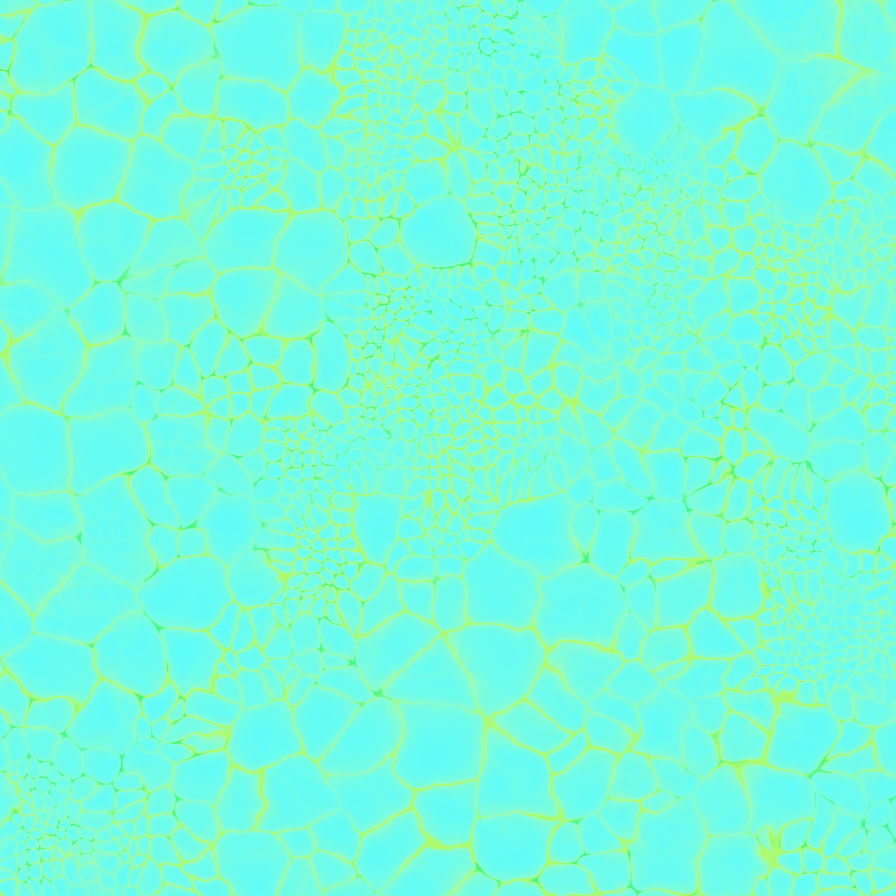
A Shadertoy shader for this texture:

```glsl
// Pale cyan foam of mixed bubble sizes with thin yellow-green walls.
#define GRID 13.0        // large bubbles across the canvas
#define ROUNDNESS 0.42   // size weight that lets large bubbles push out small ones
#define HALO 0.19        // width of the misty wall edge, in bubbles
#define CORE 0.055       // width of the bright wall, in bubbles
#define GHOST 0.26       // strength of the deeper, blurred foam layer
#define GREEN 0.9        // strength of the green specks
#define CELL_COLOR vec3(0.37, 0.99, 0.98)
#define MIST_COLOR vec3(0.64, 0.99, 0.71)
#define WALL_COLOR vec3(0.68, 0.98, 0.38)
#define SPECK_COLOR vec3(0.22, 0.97, 0.52)

float hash(vec2 p) {
    return fract(sin(dot(p, vec2(127.1, 311.7))) * 43758.5);
}

vec2 hash2(vec2 p) {
    return vec2(hash(p), hash(p + 57.3));
}

float noise(vec2 p) {
    vec2 i = floor(p), f = fract(p);
    f = f * f * (3.0 - 2.0 * f);
    return mix(mix(hash(i), hash(i + vec2(1, 0)), f.x),
               mix(hash(i + vec2(0, 1)), hash(i + vec2(1, 1)), f.x), f.y);
}

float fbm(vec2 p) {
    float sum = 0.0, gain = 0.5;
    for (int i = 0; i < 4; i++) {
        sum += gain * noise(p);
        p = mat2(1.6, 1.2, -1.2, 1.6) * p + 7.1;
        gain *= 0.5;
    }
    return sum;
}

// Bubbles per side inside one grid cell; fine cells gather in patches.
int subdivision(vec2 cell) {
    float v = 0.6 * noise(cell * 0.37 + 3.7) + 0.4 * hash(cell + 19.4);
    return v < 0.50 ? 1 : v < 0.61 ? 2 : v < 0.68 ? 3 : 5;
}

// Weighted Voronoi: x = gap to second bubble, y = gap to third, z = bubble size.
vec3 foam(vec2 p) {
    vec2 base = floor(p);
    vec3 nearest = vec3(9.0);
    float size = 1.0;
    for (int y = -1; y <= 1; y++)
    for (int x = -1; x <= 1; x++) {
        vec2 cell = base + vec2(x, y);
        int n = subdivision(cell);
        float s = 1.0 / float(n);
        for (int k = 0; k < n * n; k++) {
            vec2 slot = vec2(k % n, k / n);
            vec2 id = cell + slot * s;
            vec2 center = id + s * (0.1 + 0.8 * hash2(id + 0.13));
            float d = length(p - center) - ROUNDNESS * s * (0.4 + 0.6 * hash(id + 8.6));
            if (d < nearest.x) {
                nearest = vec3(d, nearest.xy);
                size = s;
            } else if (d < nearest.y) {
                nearest = vec3(nearest.x, d, nearest.y);
            } else {
                nearest.z = min(nearest.z, d);
            }
        }
    }
    return vec3(nearest.yz - nearest.x, size);
}

void mainImage(out vec4 fragColor, in vec2 fragCoord) {
    vec2 p = fragCoord / iResolution.y * GRID;
    float pixel = GRID / iResolution.y;

    // Bend the walls slightly
    vec2 q = p + 0.28 * (vec2(noise(p * 1.7), noise(p * 1.7 + 31.0)) - 0.5);
    q += 0.07 * (vec2(noise(p * 6.0 + 5.0), noise(p * 6.0 + 47.0)) - 0.5);

    // Front walls, thicker at junctions and of uneven strength
    vec3 f = foam(q);
    float scale = sqrt(f.z);
    float coreWidth = max(CORE * scale, pixel);
    float strength = mix(0.25, 1.35, noise(p * 1.4 + 11.0));
    float halo = exp(-f.x / (HALO * scale));
    float core = exp(-f.x / coreWidth);
    float joint = exp(-f.y / (2.2 * coreWidth));

    // Deeper foam seen through the bubbles
    vec3 g = foam(q.yx * 0.83 + 23.5);
    float ghost = exp(-g.x / (0.16 * sqrt(g.z)));

    float cloud = fbm(p * vec2(1.1, 1.5) + 2.0 * noise(p * 0.8));
    float mist = 0.32 * (cloud - 0.3) + GHOST * ghost * noise(p * 1.1 + 71.0);
    mist += halo * (0.22 + 0.3 * strength) + 0.42 * core * strength;
    mist += 0.12 * (fbm(p * 9.0) - 0.45) * (0.3 + halo);

    // Yellow walls, then green specks in patches
    float wall = smoothstep(0.35, 1.1, strength * (core + 0.5 * joint));
    float patchy = smoothstep(0.45, 0.75, noise(p * 0.55 + 90.0) + 0.25 * (1.0 - f.z));
    float speck = smoothstep(0.45, 0.85, core * 0.5 + joint * 0.6)
                * smoothstep(0.4, 0.65, noise(p * 5.0 + 13.0));

    vec3 color = mix(CELL_COLOR, MIST_COLOR, clamp(mist, 0.0, 1.0));
    color = mix(color, WALL_COLOR, 0.85 * wall);
    color = mix(color, SPECK_COLOR, GREEN * speck * patchy);
    fragColor = vec4(color, 1.0);
}
```
